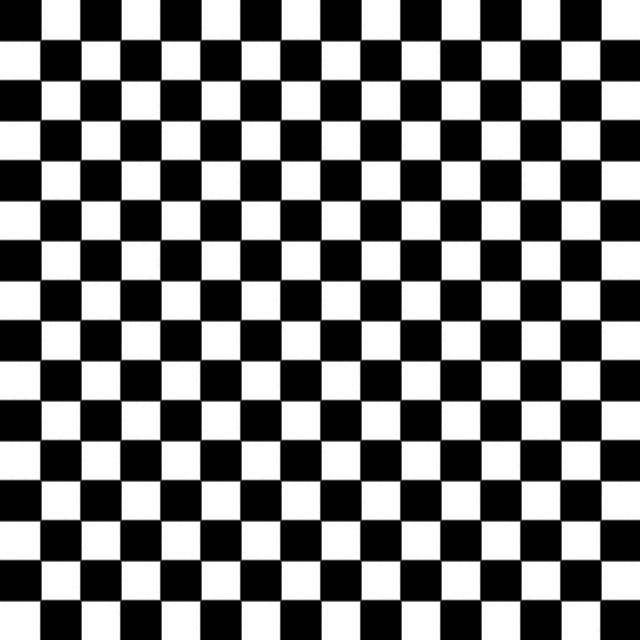
This pattern is drawn by a three.js fragment shader. Its source:

```glsl
// Black and white checkerboard, sixteen squares each way, with a thin soft grey rim on the white squares.
varying vec2 vUv;

const float SQUARES = 16.0;
const vec2 SHIFT = vec2(0.0013, -0.001);  // slight misregistration of the grid
const float RIM = 0.0016;                 // width of the grey rim
const float SOFT = 0.0008;                // half width of the edge blur
const float MOTTLE = 0.016;               // depth of the faint specks on white
const vec3 BLACK = vec3(0.0);
const vec3 GREY = vec3(0.36);
const vec3 WHITE = vec3(1.0);

float hash(vec2 p) {
  vec3 q = fract(vec3(p.xyx) * 0.1031);
  q += dot(q, q.yzx + 33.33);
  return fract((q.x + q.y) * q.z);
}

float valueNoise(vec2 p) {
  vec2 i = floor(p);
  vec2 f = smoothstep(0.0, 1.0, fract(p));
  float low = mix(hash(i), hash(i + vec2(1.0, 0.0)), f.x);
  float high = mix(hash(i + vec2(0.0, 1.0)), hash(i + vec2(1.0)), f.x);
  return mix(low, high, f.y);
}

// Distance to the nearest inner grid line: positive in white squares, negative in black
float checkDistance(vec2 uv, vec2 shift, float count) {
  vec2 p = (uv - shift) * count;
  vec2 square = clamp(floor(p), 0.0, count - 1.0);
  vec2 line = clamp(floor(p + 0.5), 1.0, count - 1.0);
  vec2 gap = abs(p - line) / count;
  float parity = mod(square.x + square.y, 2.0);
  return min(gap.x, gap.y) * (1.0 - 2.0 * parity);
}

float softStep(float edge, float soft, float d) {
  return smoothstep(edge - soft, edge + soft, d);
}

void main() {
  float d = checkDistance(vUv, SHIFT, SQUARES);

  // Faint specks that fade towards the middle of each white square
  float specks = smoothstep(0.6, 0.95, valueNoise(vUv * 256.0));
  float margin = 1.0 - smoothstep(0.006, 0.016, d);
  vec3 white = WHITE - MOTTLE * specks * margin;

  // Black squares, grey rim, white squares
  vec3 color = mix(BLACK, GREY, softStep(0.0, SOFT, d));
  color = mix(color, white, softStep(RIM, SOFT, d));
  gl_FragColor = vec4(color, 1.0);
}
```
